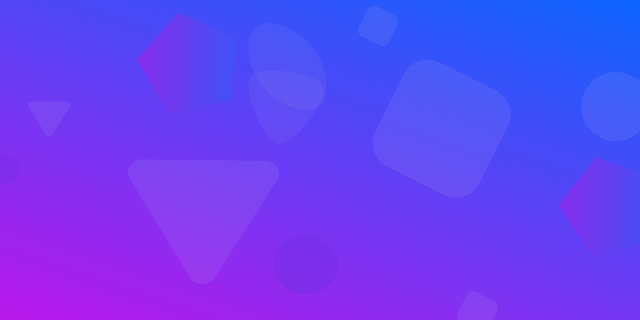
This background is drawn by a Shadertoy shader. Its source:

```glsl
// Draws faint rounded shapes and gradient pentagons floating on a magenta-to-blue gradient.
const float TAU = 6.2831853;
const vec3 MAGENTA = vec3(0.73, 0.09, 0.92);
const vec3 AZURE = vec3(0.04, 0.40, 1.00);
const vec2 BLEND_SLOPE = vec2(0.20, 0.59);
const vec3 PENTAGON_LEFT = vec3(0.52, 0.18, 0.92);
const vec3 PENTAGON_RIGHT = vec3(0.24, 0.33, 0.97);
const vec3 GLASS = vec3(0.70, 0.66, 0.92);
const vec3 SHADE = vec3(0.45, 0.18, 0.89);
const float GLASS_ALPHA = 0.13;
const float LEAF_ALPHA = 0.09;
const float SHADE_ALPHA = 0.50;
const float SQUARE_TURN = 0.321;
const float TRIANGLE_TURN = -1.582;
const float TRIANGLE_SQUASH = 0.92;

// Regular polygon with rounded corners; its first corner lies at the angle turn.
float polygon(vec2 p, float sides, float radius, float turn, float rounding) {
    float sector = TAU / sides;
    float a = mod(atan(p.y, p.x) - turn, sector) - 0.5 * sector;
    vec2 q = length(p) * vec2(cos(a), abs(sin(a)));
    q -= radius * vec2(cos(0.5 * sector), sin(0.5 * sector));
    return length(max(q, 0.0)) + min(q.x, 0.0) - rounding;
}

float smoothMax(float a, float b, float k) {
    float h = max(k - abs(a - b), 0.0) / k;
    return max(a, b) + 0.25 * h * h * k;
}

// Leaf bounded by equal arcs, softened where they meet.
float leaf(vec2 p, int arcs, float inradius, float offset, float turn, float softness) {
    float d = -1.0;
    for (int i = 0; i < arcs; i++) {
        float a = turn + TAU * float(i) / float(arcs);
        float arc = length(p + offset * vec2(cos(a), sin(a))) - offset - inradius;
        d = smoothMax(d, arc, softness);
    }
    return d;
}

float ellipse(vec2 p, vec2 radii) {
    return (length(p / radii) - 1.0) * min(radii.x, radii.y);
}

float cover(float d) {
    return clamp(0.5 - d * iResolution.y, 0.0, 1.0);
}

void mainImage(out vec4 fragColor, in vec2 fragCoord) {
    // Height is one unit; x is scaled so that the width is two.
    vec2 p = fragCoord / iResolution.y;
    p.x *= 2.0 * iResolution.y / iResolution.x;
    vec3 color = mix(MAGENTA, AZURE, clamp(dot(p, BLEND_SLOPE), 0.0, 1.0));

    // Shaded discs
    float shade = cover(ellipse(p - vec2(0.954, 0.172), vec2(0.101, 0.092)));
    float edgeShade = cover(ellipse(p - vec2(0.008, 0.471), vec2(0.052, 0.046)));
    color = mix(color, SHADE, SHADE_ALPHA * max(shade, 0.7 * edgeShade));

    // Pentagons: center, radius, turn
    vec4 pentagons[2] = vec4[2](
        vec4(0.594, 0.797, 0.167, 3.05), vec4(1.909, 0.352, 0.164, 3.11));
    for (int i = 0; i < 2; i++) {
        vec4 s = pentagons[i];
        vec2 q = p - s.xy;
        float across = clamp(0.5 + 0.53 * q.x / s.z, 0.0, 1.0);
        vec3 fill = mix(PENTAGON_LEFT, PENTAGON_RIGHT, across);
        color = mix(color, fill, cover(polygon(q, 5.0, s.z, s.w, 0.0)));
    }

    // Glass squares: center, scale
    vec3 squares[3] = vec3[3](
        vec3(1.380, 0.598, 1.0), vec3(1.182, 0.919, 0.29), vec3(1.492, 0.026, 0.29));
    for (int i = 0; i < 3; i++) {
        vec3 s = squares[i];
        float d = polygon(p - s.xy, 4.0, 0.140 * s.z, SQUARE_TURN, 0.083 * s.z);
        color = mix(color, GLASS, GLASS_ALPHA * cover(d));
    }

    // Glass triangles: center, scale
    vec3 triangles[2] = vec3[2](vec3(0.635, 0.357, 1.0), vec3(0.154, 0.643, 0.28));
    for (int i = 0; i < 2; i++) {
        vec3 s = triangles[i];
        vec2 q = (p - s.xy) / vec2(1.0, TRIANGLE_SQUASH);
        float d = polygon(q, 3.0, 0.222 * s.z, TRIANGLE_TURN, 0.044 * s.z);
        color = mix(color, GLASS, GLASS_ALPHA * cover(d));
    }

    // Glass disc and overlapping leaves
    color = mix(color, GLASS, GLASS_ALPHA * cover(length(p - vec2(1.924, 0.667)) - 0.108));
    float upperLeaf = leaf(p - vec2(0.898, 0.792), 2, 0.099, 0.104, 0.67, 0.06);
    float lowerLeaf = leaf(p - vec2(0.888, 0.680), 3, 0.096, 0.260, 1.43, 0.047);
    color = mix(color, GLASS, LEAF_ALPHA * cover(upperLeaf));
    color = mix(color, GLASS, LEAF_ALPHA * cover(lowerLeaf));

    fragColor = vec4(color, 1.0);
}
```
